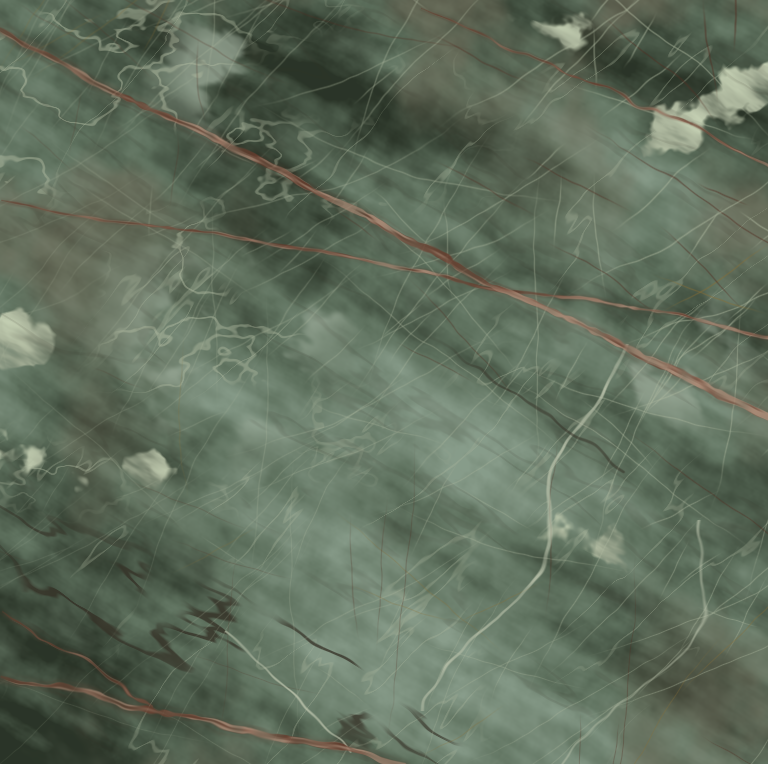
A WebGL 2 fragment shader for this texture:

```glsl
#version 300 es
precision highp float;
// Polished green marble: diagonal clouding, pale patches, fine threads, rusty veins.

#define THREADS 240
#define THREAD_WIDTH 0.00065
#define THREAD_OPACITY 0.55
#define CLOUD_CONTRAST 1.2
#define WARP 0.02
#define DEEP vec3(0.165, 0.205, 0.155)
#define MID vec3(0.37, 0.445, 0.37)
#define LIGHT vec3(0.53, 0.61, 0.54)
#define PALE vec3(0.68, 0.72, 0.62)
#define PINK vec3(0.68, 0.55, 0.47)
#define RUST vec3(0.40, 0.23, 0.17)
#define UMBER vec3(0.20, 0.18, 0.14)

uniform vec2 u_resolution;
out vec4 outColor;

float hash(vec2 p) {
  return fract(sin(dot(p, vec2(127.1, 311.7))) * 43758.5453);
}

float noise(vec2 p) {
  vec2 i = floor(p), f = fract(p);
  f = f * f * (3.0 - 2.0 * f);
  return mix(mix(hash(i), hash(i + vec2(1, 0)), f.x),
             mix(hash(i + vec2(0, 1)), hash(i + vec2(1, 1)), f.x), f.y);
}

float fbm(vec2 p) {
  float sum = 0.0, amp = 0.53;
  for (int i = 0; i < 4; i++) {
    sum += amp * noise(p);
    p = mat2(1.6, 1.2, -1.2, 1.6) * p + 7.3;
    amp *= 0.5;
  }
  return sum;
}

// Thin lines along a level of the noise
float ridge(vec2 p, float w) {
  return 1.0 - smoothstep(0.2 * w, w, abs(fbm(p) - 0.49));
}

float segment(vec2 p, vec2 a, vec2 b) {
  vec2 d = b - a;
  return length(p - a - d * clamp(dot(p - a, d) / dot(d, d), 0.0, 1.0));
}

// Antialiased coverage of a line of half width w at distance d
float cover(float d, float w) {
  float px = 1.0 / u_resolution.y;
  return 1.0 - smoothstep(w - px, w + px, d);
}

float glow(vec2 p, vec2 c, float r) {
  vec2 d = (p - c) / r;
  return exp(-dot(d, d));
}

// Mineral vein: fibres of rust and pink with gaps, thinning along its run
vec3 rustyVein(vec3 col, vec2 p, vec2 a, vec2 b, float w) {
  vec2 dir = normalize(b - a), v = p - a;
  vec2 l = vec2(dot(v, dir), dot(v, vec2(-dir.y, dir.x)));
  float fibre = noise(l * vec2(35.0, 330.0)), run = noise(l * vec2(8.0, 0.0) + 4.0);
  float width = w * (0.25 + 1.1 * run * run + 0.6 * noise(l * 90.0));
  vec3 tint = mix(RUST, PINK, smoothstep(0.2, 0.75, 0.6 * fibre + 0.55 * noise(l * 14.0)));
  float d = segment(p, a, b);
  col = mix(col, RUST * 0.8, 0.35 * (1.0 - smoothstep(0.0, 2.5 * w, d)) * fibre);
  return mix(col, tint, (0.55 + 0.4 * noise(l * 60.0)) * cover(d, width));
}

// Pale patch with a ragged outline
float inclusion(vec2 p, vec2 a, vec2 b, float r, float rough) {
  float d = segment(p, a, b) + (rough - 0.5) * 0.13;
  return 1.0 - smoothstep(r - 0.01, r + 0.004, d);
}

void main() {
  vec2 p = gl_FragCoord.xy / u_resolution.y;
  vec2 q = p + WARP * (vec2(fbm(p * 9.0), fbm(p * 9.0 + 31.0)) - 0.5);
  vec2 jag = q + 0.009 * (vec2(noise(p * 36.0), noise(p * 36.0 + 9.0)) - 0.5);
  vec2 s = vec2(dot(q, vec2(0.86, -0.51)), dot(q, vec2(0.51, 0.86)));

  // Clouded ground, stretched along the bedding
  float tone = 0.48 + CLOUD_CONTRAST * (fbm(s * vec2(3.0, 9.0)) - 0.5);
  tone += 0.45 * (fbm(s * vec2(7.0, 42.0) + 11.0) - 0.5) + 0.4 * (fbm(q * 34.0) - 0.5);
  tone += 0.2 * glow(p, vec2(0.55, 0.33), 0.28);
  tone -= 0.25 * glow(p, vec2(0.36, 0.86), 0.16) + 0.2 * glow(p, vec2(0.14, 0.47), 0.1);
  tone -= 0.3 * glow(p, vec2(0.03, 0.02), 0.16) + 0.2 * glow(p, vec2(0.85, 0.93), 0.12);
  vec3 col = mix(DEEP, MID, clamp(tone * 2.0, 0.0, 1.0));
  col = mix(col, LIGHT, clamp(tone * 2.0 - 1.0, 0.0, 1.0));
  float rim = smoothstep(0.25, 0.6, distance(p, vec2(0.55, 0.4)));
  float stain = smoothstep(0.5, 0.75, fbm(q * 7.0 + 50.0)) * rim;
  col = mix(col, vec3(0.44, 0.40, 0.33), 0.5 * stain);

  // Soft milky blots
  float milk = smoothstep(0.5, 0.68, fbm(s * vec2(12.0, 20.0) + 23.0));
  float milkArea = glow(p, vec2(0.29, 0.55), 0.11) + glow(p, vec2(0.28, 0.91), 0.06)
                 + glow(p, vec2(0.42, 0.63), 0.05) + glow(p, vec2(0.87, 0.53), 0.08);
  col = mix(col, vec3(0.61, 0.67, 0.60), milk * min(0.08 + milkArea, 0.75));

  // Ragged pale inclusions
  float rough = fbm(jag * 20.0);
  float pale = inclusion(p, vec2(0.88, 0.84), vec2(1.02, 0.9), 0.034, rough);
  pale = max(pale, inclusion(p, vec2(0.0, 0.4), vec2(0.25, 0.385), 0.004, rough));
  pale = max(pale, inclusion(p, vec2(0.0, 0.61), vec2(0.03, 0.54), 0.024, rough));
  pale = max(pale, inclusion(p, vec2(0.65, 1.0), vec2(0.74, 0.95), 0.01, rough));
  pale = max(pale, inclusion(p, vec2(0.74, 0.29), vec2(0.85, 0.245), 0.002, rough));
  float veil = fbm(s * vec2(14.0, 45.0));
  col = mix(col, PALE * (0.7 + 0.5 * veil), pale * smoothstep(0.1, 0.6, veil));

  // Flaky pale seams, crossing veinlets and dark cracks
  float upperLeft = smoothstep(0.75, 0.2, p.x) * smoothstep(0.3, 0.42, p.y);
  float patchy = smoothstep(0.35, 0.65, noise(p * 9.0 + 8.0));
  col = mix(col, PALE, 0.5 * ridge(jag * vec2(11.0, 17.0), 0.022) * patchy * upperLeft);
  vec2 u = vec2(q.x + q.y, q.y - q.x);
  col = mix(col, PALE, 0.3 * ridge(u * vec2(3.0, 13.0) + 5.0, 0.014) * patchy);
  float band = 1.0 - smoothstep(0.02, 0.1, segment(p, vec2(0.0, 0.27), vec2(0.62, 0.04)));
  float crack = ridge(s * vec2(4.0, 19.0) + 3.0, 0.032) * (0.14 + band);
  col = mix(col, UMBER, 0.75 * min(crack, 1.0) * smoothstep(0.25, 0.5, noise(p * 14.0)));

  // Scattered threads in three directions
  for (int i = 0; i < THREADS; i++) {
    vec4 h = fract(sin(vec4(12.9, 78.2, 37.7, 93.9) * float(i + 1)) * 43758.5453);
    float angle = i % 9 == 0 ? 1.4 + 0.3 * h.z : (i % 3 == 0 ? -0.25 - 0.6 * h.z : 0.35 + 0.8 * h.z);
    vec2 dir = vec2(cos(angle), sin(angle)), v = q - h.xy * 1.05;
    vec2 l = vec2(dot(v, dir), dot(v, vec2(-dir.y, dir.x)));
    float reach = 0.04 + 0.2 * h.w * h.w;
    float d = abs(l.y + (h.z - 0.5) * l.x * l.x);
    float fade = 1.0 - smoothstep(0.3 * reach, reach, abs(l.x));
    vec3 tint = i % 17 == 5 ? vec3(0.54, 0.43, 0.2) : (i % 6 == 3 ? RUST * 0.8 : PALE);
    col = mix(col, tint, THREAD_OPACITY * (0.25 + 0.75 * h.x) * fade * cover(d, THREAD_WIDTH * (0.5 + 1.2 * h.y)));
  }

  // Winding white veins
  float bend = 0.55 + 0.17 * smoothstep(0.05, 0.3, q.y) + 0.1 * smoothstep(0.36, 0.56, q.y);
  float white = cover(0.75 * abs(jag.x - bend), 0.0018) * step(0.07, p.y) * step(p.y, 0.55);
  float hook = 0.72 + 0.2 * smoothstep(-0.04, 0.2, q.y);
  white = max(white, 0.7 * cover(0.7 * abs(jag.x - hook), 0.0012) * step(p.y, 0.32));
  white = max(white, cover(segment(jag, vec2(0.3, 0.17), vec2(0.46, 0.01)), 0.0014));
  col = mix(col, vec3(0.73, 0.76, 0.67), white * (0.4 + 0.5 * noise(p * 45.0)));

  // Dark seam, then the long rusty veins on top
  col = mix(col, UMBER, 0.5 * patchy * cover(segment(jag, vec2(0.54, 0.58), vec2(0.82, 0.38)), 0.0018));
  col = rustyVein(col, jag, vec2(0.55, 0.99), vec2(1.02, 0.78), 0.002);
  col = rustyVein(col, q, vec2(0.0, 0.738), vec2(1.02, 0.563), 0.0026);
  col = rustyVein(col, jag, vec2(0.0, 0.2), vec2(0.2, 0.075), 0.0026);
  col = rustyVein(col, jag, vec2(0.0, 0.115), vec2(0.52, 0.0), 0.0055);
  col = rustyVein(col, q, vec2(-0.01, 0.96), vec2(1.02, 0.445), 0.006);
  outColor = vec4(col, 1.0);
}
```
